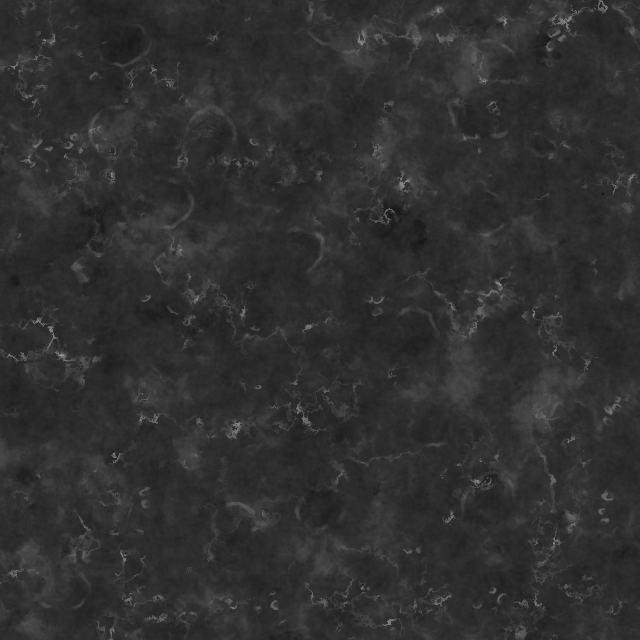
Reproduce this texture procedurally as a WebGL 2 fragment shader.

```glsl
#version 300 es
precision highp float;

uniform vec2 u_resolution;
out vec4 fragColor;

// Integer hash: two random values in 0..1 per lattice cell
vec2 hash2(vec2 cell) {
    uvec2 q = uvec2(ivec2(cell) + 4096) * uvec2(1597u, 3812u) + uvec2(71u, 913u);
    uint n = (q.x ^ (q.y << 9)) * 747796u + q.y * 9277u;
    n = (n ^ (n >> 15)) * 73244475u;
    n = (n ^ (n >> 13)) * 19349663u;
    n ^= n >> 16;
    return vec2(n & 65535u, n >> 16) / 65535.0;
}

float cornerSlope(vec2 cell, vec2 offset) {
    float angle = 6.2832 * hash2(cell).x;
    return dot(vec2(cos(angle), sin(angle)), offset);
}

float gradientNoise(vec2 p) {
    vec2 i = floor(p), f = p - i;
    vec2 s = f * f * f * (f * (f * 6.0 - 15.0) + 10.0);
    vec2 e = vec2(1, 0);
    return mix(mix(cornerSlope(i, f), cornerSlope(i + e, f - e), s.x),
               mix(cornerSlope(i + e.yx, f - e.yx), cornerSlope(i + 1.0, f - 1.0), s.x), s.y);
}

float fbm(vec2 p, int octaves) {
    float sum = 0.0, gain = 1.0;
    for (int k = 0; k < octaves; k++) {
        sum += gain * gradientNoise(p);
        p = mat2(1.6, 1.2, -1.2, 1.6) * p + 17.3;
        gain *= 0.6;
    }
    return sum;
}

// Broken mineral rings: x = bright outline, y = interior
vec2 brokenRings(vec2 p, float density, float lineWidth) {
    vec2 result = vec2(0);
    vec2 home = floor(p);
    for (int y = -1; y <= 1; y++)
    for (int x = -1; x <= 1; x++) {
        vec2 cell = home + vec2(x, y);
        vec2 place = hash2(cell), kind = hash2(cell + 211.0);
        vec2 d = p - cell - 0.2 - 0.6 * place;
        d.y *= 1.0 + 0.5 * (kind.y - 0.3);
        float radius = 0.2 + 0.17 * place.y;
        float edge = length(d) - radius;
        float present = step(kind.x, density);
        float arc = smoothstep(-0.7, 0.5, cos(atan(d.y, d.x) - 6.2832 * kind.y));
        float outline = 1.0 - smoothstep(0.3 * lineWidth, lineWidth, abs(edge));
        result.x = max(result.x, present * arc * outline);
        result.y = max(result.y, present * (1.0 - smoothstep(-0.08, 0.02, edge)));
    }
    return result;
}

void main() {
    vec2 uv = gl_FragCoord.xy / u_resolution.y;
    vec2 warp = vec2(fbm(uv * 20.0, 5), fbm(uv * 20.0 + 43.0, 5));

    // Cloudy stone body with crumbly mottling
    float cloud = fbm(uv * 9.0 + 0.1 * warp + 5.0, 7);
    float broad = gradientNoise(uv * 3.0 + 61.0);
    float mottle = fbm(uv * 36.0 + 0.3 * warp + 113.0, 4);
    float tone = 0.176 + 0.046 * cloud + 0.024 * broad + 0.030 * mottle;
    tone += 0.05 * smoothstep(0.12, 0.75, cloud + 0.35 * broad + 0.35 * mottle);

    // Soft dark hollows
    float hollow = fbm(uv * 10.0 + 0.15 * warp + 91.0, 5);
    tone -= 0.055 * smoothstep(0.42, 0.8, hollow);

    // Long jagged veins with a faint halo, fading in and out
    float vein = abs(fbm(uv * 3.5 + 0.04 * warp + 23.0, 7));
    float veinZone = smoothstep(-0.15, 0.4, fbm(uv * 6.0 + 131.0, 4));
    float veinLine = 1.0 - smoothstep(0.005, 0.055, vein);
    float sparkle = smoothstep(0.0, 0.4, gradientNoise(uv * 42.0 + 9.0));
    tone += veinZone * (veinLine * (0.06 + 0.13 * sparkle) + 0.025 * exp(-9.0 * vein));

    // Fine lacy threads gathered in patches
    float thread = abs(fbm(uv * 18.0 + 0.08 * warp + 77.0, 6));
    float patches = smoothstep(0.05, 0.55, fbm(uv * 7.5 + 157.0, 5));
    float threadLine = 1.0 - smoothstep(0.01, 0.13, thread);
    tone += patches * (threadLine * (0.07 + 0.24 * sparkle) + 0.012 * exp(-5.0 * thread));

    // Large broken rings and tiny clustered grains
    float wear = smoothstep(-0.3, 0.3, gradientNoise(uv * 36.0 + 31.0));
    vec2 rings = brokenRings(uv * 7.0 + 0.05 * warp, 0.36, 0.035);
    tone += 0.10 * rings.x * wear - 0.014 * rings.y;
    float grainZone = smoothstep(0.28, 0.45, gradientNoise(uv * 11.0 + 201.0));
    vec2 grains = brokenRings(uv * 46.0 + 0.4 * warp, 0.4, 0.14);
    tone += grainZone * (0.20 * grains.x + 0.04 * grains.y);

    // Rare pits and a fine surface grain
    vec2 pitCell = floor(uv * 24.0), pit = hash2(pitCell + 307.0);
    float pitDistance = length(fract(uv * 24.0) - 0.2 - 0.6 * hash2(pitCell + 401.0));
    tone -= 0.08 * step(pit.x, 0.012) * (1.0 - smoothstep(0.02, 0.07, pitDistance));
    tone += 0.020 * gradientNoise(uv * 110.0) + 0.016 * gradientNoise(uv * 210.0);

    fragColor = vec4(vec3(clamp(tone, 0.07, 0.62)), 1.0);
}
```
